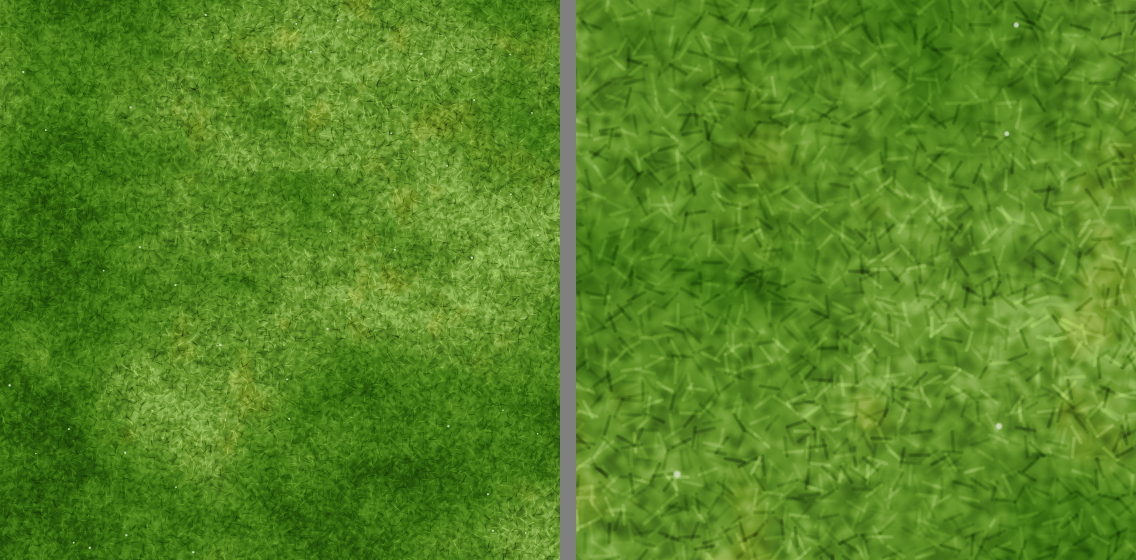
Left, the full canvas; right, a detail of the centre.
Reproduce this texture procedurally as a Shadertoy shader.

```glsl
// Mown lawn seen from above: lush and pale patches, fine blades and tiny white flowers.

// Grass colours from deepest shade to brightest tip
const vec3 SHADE  = vec3(0.18, 0.34, 0.06);
const vec3 DEEP   = vec3(0.25, 0.44, 0.08);
const vec3 GREEN  = vec3(0.34, 0.53, 0.13);
const vec3 LIGHT  = vec3(0.42, 0.60, 0.18);
const vec3 PALE   = vec3(0.53, 0.68, 0.31);
const vec3 THATCH = vec3(0.33, 0.46, 0.16);
const vec3 PETAL  = vec3(0.84, 0.88, 0.80);

// Sizes as cells per canvas height, lengths as parts of it
const vec2  PATCH_SCALE  = vec2(3.6, 4.8);
const float TUFT_SCALE   = 62.0;
const float GRAIN_SCALE  = 185.0;
const float BLADE_SCALE  = 105.0;
const float BLADE_LENGTH = 0.0055;
const float BLADE_WIDTH  = 0.0017;
const float FLOWER_SCALE = 14.0;
const float FLOWER_SIZE  = 0.0021;
const float FLOWER_SHARE = 0.22;

// Strengths of the tone layers
const float PATCH_TONE = 0.64;
const float TUFT_TONE  = 0.60;
const float GRAIN_TONE = 1.00;
const float BLADE_TONE = 1.10;

float hash(vec2 p) {
    return fract(sin(dot(p, vec2(127.1, 311.7))) * 43758.5453);
}

vec2 hash2(vec2 p) {
    return vec2(hash(p), hash(p + 41.3));
}

// Smooth value noise from -1 to 1
float noise(vec2 p) {
    vec2 i = floor(p), f = fract(p);
    f = f * f * (3.0 - 2.0 * f);
    float low  = mix(hash(i), hash(i + vec2(1, 0)), f.x);
    float high = mix(hash(i + vec2(0, 1)), hash(i + vec2(1, 1)), f.x);
    return 2.0 * mix(low, high, f.y) - 1.0;
}

// Rotated octaves, scaled to about unit deviation
float fbm(vec2 p) {
    const mat2 TURN = mat2(1.6, 1.2, -1.2, 1.6);
    float sum = 0.0, gain = 1.0;
    for (int i = 0; i < 5; i++) {
        sum += gain * noise(p);
        p = TURN * p + 17.3;
        gain *= 0.55;
    }
    return sum / 0.51;
}

// Short strokes in random directions, each lighter or darker
float blades(vec2 uv, float seed) {
    vec2 base = floor(uv * BLADE_SCALE);
    float tone = 0.0;
    for (int y = -1; y <= 1; y++)
    for (int x = -1; x <= 1; x++) {
        vec2 cell = base + vec2(x, y);
        vec2 d = uv - (cell + hash2(cell + seed)) / BLADE_SCALE;
        float angle = 6.2832 * hash(cell + seed + 7.7);
        vec2 dir = vec2(cos(angle), sin(angle));
        float along = clamp(dot(d, dir), -BLADE_LENGTH, BLADE_LENGTH);
        float dist = length(d - dir * along);
        float mask = 1.0 - smoothstep(0.2 * BLADE_WIDTH, BLADE_WIDTH, dist);
        tone += mask * (2.0 * hash(cell + seed + 19.1) - 1.0);
    }
    return tone;
}

// Sparse soft dots
float flowers(vec2 uv) {
    vec2 cell = floor(uv * FLOWER_SCALE);
    vec2 center = (cell + 0.1 + 0.8 * hash2(cell + 5.5)) / FLOWER_SCALE;
    float size = FLOWER_SIZE * mix(0.7, 1.2, hash(cell + 2.9));
    float dot_ = 1.0 - smoothstep(0.4 * size, 1.3 * size, length(uv - center));
    return dot_ * step(hash(cell + 13.7), FLOWER_SHARE);
}

// Colour ramp over a tone of zero mean and unit deviation
vec3 grassColor(float tone) {
    vec3 c = mix(SHADE * 0.7, SHADE, smoothstep(-3.0, -1.75, tone));
    c = mix(c, DEEP,  clamp((tone + 1.75) / 0.80, 0.0, 1.0));
    c = mix(c, GREEN, clamp((tone + 0.95) / 0.89, 0.0, 1.0));
    c = mix(c, LIGHT, clamp((tone + 0.06) / 0.90, 0.0, 1.0));
    c = mix(c, PALE,  clamp((tone - 0.84) / 0.90, 0.0, 1.0));
    return c * (1.0 + 0.12 * clamp(tone - 1.74, 0.0, 1.5));
}

void mainImage(out vec4 fragColor, in vec2 fragCoord) {
    vec2 uv = fragCoord / iResolution.y;

    // Broad patches with ragged edges
    vec2 warp = 0.04 * vec2(noise(uv * 9.0), noise(uv * 9.0 + 31.0));
    float patchTone = fbm((uv + warp) * PATCH_SCALE + 3.7);
    float bare = smoothstep(-1.0, 1.2, patchTone);

    // Tufts, grain and blades, crisper where the lawn is thin
    float detail = TUFT_TONE * noise(uv * TUFT_SCALE)
                 + GRAIN_TONE * noise(uv * mat2(0.8, 0.6, -0.6, 0.8) * GRAIN_SCALE)
                 + BLADE_TONE * (blades(uv, 0.0) + blades(uv + 0.0047, 53.0));
    float tone = PATCH_TONE * patchTone + detail * mix(0.75, 1.15, bare);

    // Greyer thatch shows in the gaps of thin grass
    vec3 color = grassColor(tone);
    float gaps = bare * (1.0 - smoothstep(-0.9, 0.5, tone));
    color = mix(color, THATCH * (1.0 + 0.2 * min(tone, 0.0)), 0.5 * gaps);

    // Lush grass is purer green, dry spots lean yellow
    float dry = smoothstep(0.3, 1.8, fbm(uv * 14.0 + 71.0)) * bare;
    color += vec3(-0.025, 0.0, -0.02) * (1.0 - bare) + vec3(0.05, 0.0, -0.02) * dry;

    color = mix(color, PETAL, 0.85 * flowers(uv));
    fragColor = vec4(clamp(color, 0.0, 1.0), 1.0);
}
```
